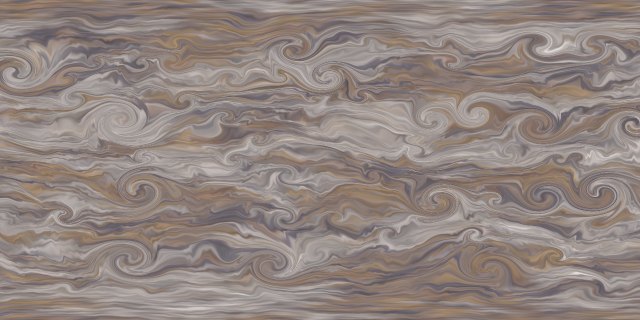
Reproduce this texture procedurally as a Shadertoy shader.

```glsl
vec2 hash2(vec2 p) {
    vec3 q = fract(p.xyx * vec3(0.1031, 0.1030, 0.0973));
    q += dot(q, q.yzx + 33.33);
    return fract((q.xx + q.yz) * q.zy);
}

float cornerSlope(vec2 cell, vec2 offset) {
    float angle = 6.2832 * hash2(cell).x;
    return dot(vec2(cos(angle), sin(angle)), offset);
}

float gradientNoise(vec2 p) {
    vec2 i = floor(p), f = p - i;
    vec2 u = f * f * f * (f * (f * 6.0 - 15.0) + 10.0);
    vec2 e = vec2(1, 0);
    float low = mix(cornerSlope(i, f), cornerSlope(i + e, f - e), u.x);
    float high = mix(cornerSlope(i + e.yx, f - e.yx), cornerSlope(i + 1.0, f - 1.0), u.x);
    return mix(low, high, u.y);
}

// Winds the plane around vortices scattered over a grid of cells
vec2 swirl(vec2 p, vec2 size, float share, float strength) {
    vec2 g = p / size, shift = vec2(0);
    for (int j = -1; j <= 1; j++)
    for (int i = -1; i <= 1; i++) {
        vec2 cell = floor(g) + vec2(i, j);
        vec2 kind = hash2(cell + 71.0);
        vec2 d = g - cell - 0.2 - 0.6 * hash2(cell + 13.0);
        float radius = mix(0.28, 0.42, fract(kind.x * 7.0));
        float spin = kind.x > 0.5 ? strength : -strength;
        float a = spin * step(kind.y, share) * exp(-dot(d, d) / (radius * radius));
        float c = cos(a), s = sin(a);
        shift += vec2(c * d.x - s * d.y, s * d.x + c * d.y) - d;
    }
    return p + shift * size;
}

// Bends the layers gently at large scales and more raggedly at small ones
vec2 meander(vec2 p, float amount) {
    float frequency = 3.0;
    for (int i = 0; i < 6; i++) {
        vec2 q = p * frequency * vec2(0.5, 1.0) + float(i) * 19.0;
        vec2 bend = vec2(gradientNoise(q), gradientNoise(q + 47.3));
        p += amount * (0.5 + 0.12 * float(i)) / frequency * bend * vec2(1.3, 0.8);
        frequency *= 2.0;
    }
    return p;
}

vec3 marble(vec2 p) {
    // Turbulence dies away towards the upper and lower edges
    float turbulence = smoothstep(0.02, 0.22, p.y) * smoothstep(0.98, 0.78, p.y);
    vec2 q = swirl(p, vec2(0.16, 0.115), 0.27, 5.0 * turbulence);
    q = swirl(q, vec2(0.085, 0.06), 0.2, 3.2 * turbulence);
    q = meander(q, mix(0.15, 0.65, turbulence));

    // Broad bands, fine strata and coloured veins
    float band = gradientNoise(q * vec2(1.3, 11.0) + 3.7)
               + 0.7 * gradientNoise(q * vec2(3.0, 30.0) + 31.0);
    float strata = gradientNoise(q * vec2(5.0, 75.0) + 8.3)
                 + 0.9 * gradientNoise(q * vec2(10.0, 150.0) + 57.0);
    float vein = 0.6 * gradientNoise(q * vec2(2.0, 26.0) + 91.0)
               + 0.9 * gradientNoise(q * vec2(6.0, 95.0) + 23.0);
    float rustVein = gradientNoise(q * vec2(4.0, 80.0) + 63.0);
    float tone = band + 0.4 * strata - 0.2 * (1.0 - turbulence) + 0.04;

    vec3 brown = vec3(0.525, 0.465, 0.445);
    vec3 gray = vec3(0.575, 0.545, 0.54);
    vec3 paleGray = vec3(0.65, 0.62, 0.61);
    vec3 white = vec3(0.76, 0.74, 0.73);
    vec3 ochre = vec3(0.59, 0.49, 0.38);
    vec3 slate = vec3(0.39, 0.37, 0.41);
    vec3 rust = vec3(0.54, 0.43, 0.37);

    vec3 color = mix(brown, gray, smoothstep(-0.2, 0.0, tone));
    color = mix(color, paleGray, smoothstep(0.04, 0.25, tone));
    color = mix(color, white, smoothstep(0.6, 0.85, tone));

    // Veins are strongest in the dark layers
    float veinStrength = 1.0 - 0.75 * smoothstep(-0.15, 0.2, band);
    color = mix(color, rust, 0.65 * veinStrength * smoothstep(0.08, 0.28, rustVein));
    color = mix(color, ochre, 0.75 * veinStrength * smoothstep(0.12, 0.34, vein));
    color = mix(color, slate, 0.85 * veinStrength * smoothstep(0.12, 0.36, -vein));

    // Hair-thin darker and lighter streaks
    float streak = gradientNoise(q * vec2(12.0, 190.0) + 5.0);
    return color * (1.01 + 0.13 * strata + 0.22 * streak);
}

void mainImage(out vec4 fragColor, in vec2 fragCoord) {
    // Four samples per pixel smooth the thin layers
    vec3 sum = vec3(0);
    for (int i = 0; i < 4; i++) {
        vec2 offset = vec2(i % 2, i / 2) * 0.5 - 0.25;
        sum += marble((fragCoord + offset) / iResolution.y);
    }
    fragColor = vec4(sum / 4.0, 1.0);
}
```
